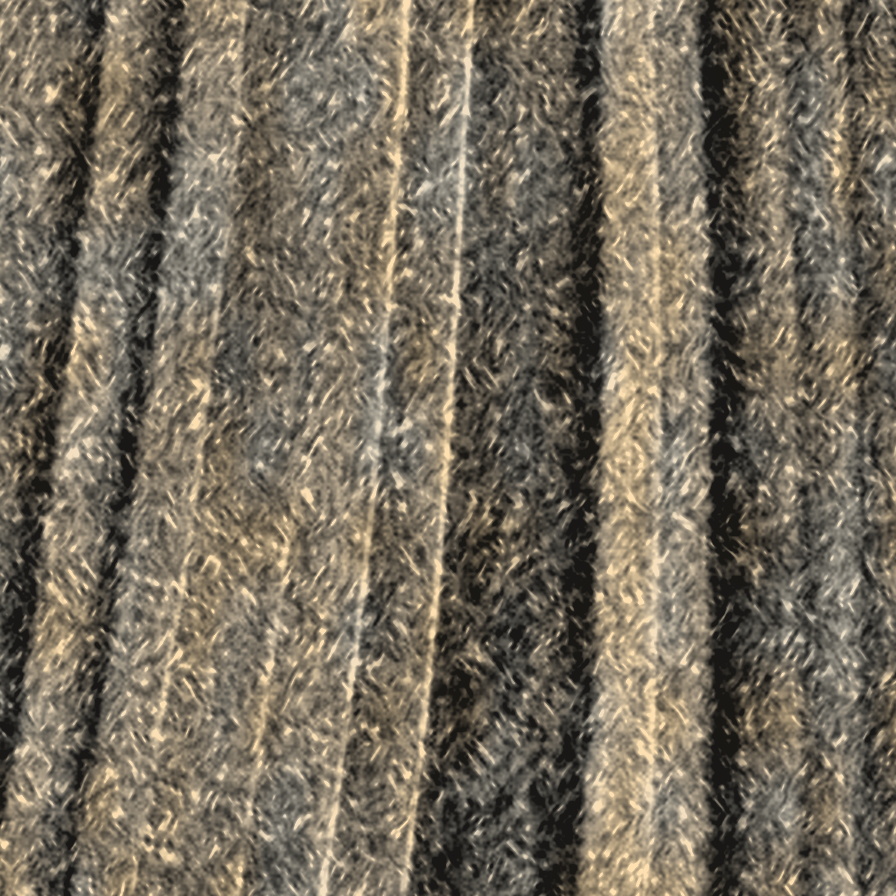
This texture is drawn by a WebGL 1 fragment shader. Its source:

```glsl
precision highp float;
// Weathered, fibrous bark with long leaning folds, lit ridges and dark grooves.
uniform vec2 u_resolution;

const int FOLDS = 11;
const vec3 BARK_TINT = vec3(1.085, 1.0, 0.862);
const vec3 COOL_TINT = vec3(1.03, 1.0, 0.92);
const vec3 WARM_TINT = vec3(1.13, 1.0, 0.79);

float hash(vec2 p) {
  return fract(sin(dot(p, vec2(127.1, 311.7))) * 43758.5453);
}

float noise(vec2 p) {
  vec2 i = floor(p);
  vec2 f = fract(p);
  f = f * f * (3.0 - 2.0 * f);
  float low = mix(hash(i), hash(i + vec2(1.0, 0.0)), f.x);
  float high = mix(hash(i + vec2(0.0, 1.0)), hash(i + vec2(1.0, 1.0)), f.x);
  return mix(low, high, f.y);
}

vec2 rotate(vec2 p, float angle) {
  float c = cos(angle);
  float s = sin(angle);
  return vec2(c * p.x + s * p.y, c * p.y - s * p.x);
}

float band(float x, float left, float right, float soft) {
  return smoothstep(left - soft, left + soft, x)
       * (1.0 - smoothstep(right - soft, right + soft, x));
}

// Sideways shift of a fold at height y: strong lean at left, none at right.
float drift(float x, float y) {
  float h = y - 0.5;
  float lean = mix(0.13, -0.024, smoothstep(0.2, 0.95, x));
  return h * lean - 0.04 * h * h + 0.007 * (noise(vec2(x * 9.0, y * 5.0)) - 0.5);
}

// Position of a fold at mid height, with a wide gap right of the centre.
float foldCentre(float i) {
  float gap = smoothstep(5.0, 6.0, i) * (1.0 - smoothstep(6.0, 10.0, i));
  return 0.05 + 0.092 * i + 0.05 * gap + 0.012 * sin(i * 4.1 + 2.6);
}

// Thin bright crest, lit flank on the left and shade on the right.
float ridge(float d, float rough) {
  float crest = 0.34 * exp(-d * d / 0.000018) * (0.55 + 0.9 * rough);
  float flank = d < 0.0 ? 0.10 * exp(d / 0.035) : -0.12 * exp(-d / 0.045);
  return crest + flank * smoothstep(0.0, 0.004, abs(d));
}

// Dark crease, soft on the left and crisp on the right, beside a lit bank.
float groove(float d) {
  float width = mix(0.026, 0.009, smoothstep(-0.003, 0.003, d));
  float crease = -0.34 * exp(-d * d / (width * width));
  float bank = 0.11 * smoothstep(0.004, 0.02, d) * exp(-max(d, 0.0) / 0.045);
  return crease + bank;
}

float folds(vec2 p) {
  float light = 0.0;
  for (int k = 0; k < FOLDS; k++) {
    float i = float(k);
    float centre = foldCentre(i);
    float d = p.x - centre - drift(centre, p.y);
    bool isRidge = abs(i - 3.5) < 2.0 || k == 7;
    if (isRidge) {
      float strength = abs(i - 4.5) < 1.0 ? 1.0 : 0.55;
      if (k == 3) strength *= 1.0 - smoothstep(0.35, 0.55, p.y);
      float rough = noise(vec2(p.x * 140.0, p.y * 75.0 + i * 17.0));
      light += strength * ridge(d, rough);
    } else {
      float facing = k < 8 ? 1.0 : -1.0;
      light += (k < 9 ? 0.9 : 0.55) * groove(d * facing);
    }
  }
  return light;
}

// Short slanted fibres in two directions, mixed in patches, with pale flecks.
float fibres(vec2 p) {
  vec2 bend = 0.006 * vec2(noise(p * 45.0), noise(p * 45.0 + 31.0));
  float rising = noise(rotate(p + bend, -0.55) * vec2(230.0, 85.0));
  float falling = noise(rotate(p - bend, 0.6) * vec2(215.0, 95.0) + 57.0);
  float fibre = mix(rising, falling, smoothstep(0.3, 0.7, noise(p * 38.0 + 9.0)));
  float grit = noise(p * 270.0 + 13.0) - 0.5;
  return 0.46 * (fibre - 0.5) + 0.2 * grit + 0.2 * smoothstep(0.72, 0.95, fibre);
}

void main() {
  vec2 p = gl_FragCoord.xy / u_resolution;
  float u = p.x - drift(p.x, p.y);

  // Broad light and shade between the folds
  float tone = 0.455 + folds(p);
  tone -= 0.07 * band(u, 0.51, 0.66, 0.015);
  tone += 0.06 * band(u, 0.665, 0.79, 0.015);
  tone -= 0.10 * band(u, 0.81, 0.87, 0.02);
  tone += 0.14 * (noise(vec2(u * 16.0, p.y * 6.0)) - 0.5);
  tone += 0.09 * (noise(vec2(u * 140.0, p.y * 9.0)) - 0.5);

  // Dark wrinkled patch low in the centre
  float patchMask = band(u, 0.51, 0.65, 0.015) * (1.0 - smoothstep(0.3, 0.52, p.y));
  float wrinkle = noise(rotate(p, -0.7) * vec2(95.0, 38.0));
  tone += patchMask * (0.32 * (wrinkle - 0.5) - 0.06);

  // Surface fibres, then warm and cool variation
  tone = clamp(tone + fibres(p), 0.09, 0.88);
  float warmth = noise(vec2(u * 24.0, p.y * 10.0) + 71.0) + 0.7 * (tone - 0.45);
  vec3 tint = mix(COOL_TINT, BARK_TINT, smoothstep(0.1, 0.5, warmth));
  tint = mix(tint, WARM_TINT, smoothstep(0.5, 1.0, warmth));
  gl_FragColor = vec4(tone * tint, 1.0);
}
```
